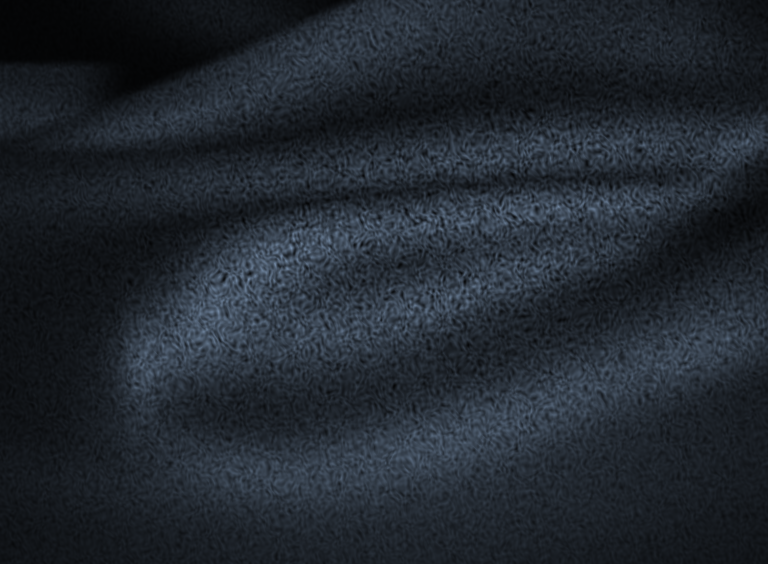
Reproduce this texture procedurally as a Shadertoy shader.

```glsl
// Dark blue leather draped in soft folds, with fine pebbled grain.

const vec3 LEATHER_TINT = vec3(0.70, 0.835, 1.0);

vec2 hashGradient(vec2 cell) {
    vec2 h = vec2(dot(cell, vec2(127.1, 311.7)), dot(cell, vec2(269.5, 183.3)));
    return fract(sin(h) * 43758.5) * 2.0 - 1.0;
}

float gradientNoise(vec2 p) {
    vec2 i = floor(p), f = fract(p);
    vec2 u = f * f * f * (f * (f * 6.0 - 15.0) + 10.0);
    vec2 e = vec2(1.0, 0.0);
    float a = dot(hashGradient(i), f);
    float b = dot(hashGradient(i + e.xy), f - e.xy);
    float c = dot(hashGradient(i + e.yx), f - e.yx);
    float d = dot(hashGradient(i + e.xx), f - e.xx);
    return mix(mix(a, b, u.x), mix(c, d, u.x), u.y);
}

vec2 rotate(vec2 p, float angle) {
    float c = cos(angle), s = sin(angle);
    return vec2(c * p.x + s * p.y, c * p.y - s * p.x);
}

// Soft elongated highlight, optionally bent into a parabola
float sheen(vec2 p, vec2 center, float angle, float bend, vec2 size) {
    vec2 q = rotate(p - center, angle);
    q.y -= bend * q.x * q.x;
    q /= size;
    return exp(-dot(q, q));
}

// Coverage of everything below an edge; depth is positive underneath
float cover(float depth, float softness) {
    return smoothstep(-softness, softness, depth);
}

float pocketLight(vec2 p) {
    return 0.02 + 0.07 * sheen(p, vec2(0.40, 0.98), -0.25, 0.0, vec2(0.20, 0.07));
}

float flapLight(vec2 p) {
    return 0.10 + 0.06 * sheen(p, vec2(0.06, 0.785), -0.15, 0.0, vec2(0.20, 0.05));
}

float upperFoldLight(vec2 p) {
    float light = 0.082;
    light += 0.12 * sheen(p, vec2(0.53, 0.885), 0.42, 0.0, vec2(0.35, 0.075));
    light += 0.07 * sheen(p, vec2(0.88, 0.95), 0.05, 0.0, vec2(0.36, 0.11));
    light += 0.09 * sheen(p, vec2(0.23, 0.768), 0.22, 0.0, vec2(0.18, 0.03));
    light += 0.08 * sheen(p, vec2(1.24, 0.85), -0.40, 0.0, vec2(0.16, 0.10));
    return light;
}

float middleFoldLight(vec2 p) {
    float light = 0.08;
    light += 0.18 * sheen(p, vec2(0.98, 0.730), 0.08, -0.06, vec2(0.46, 0.058));
    light += 0.07 * sheen(p, vec2(0.36, 0.675), 0.08, 0.0, vec2(0.36, 0.045));
    return light;
}

float lowerDrapeLight(vec2 p) {
    float light = 0.062 + 0.055 * sheen(p, vec2(0.88, 0.32), 0.1, 0.0, vec2(0.62, 0.42));
    // Crest running right from the dome
    light += 0.19 * sheen(p, vec2(0.78, 0.607), 0.13, -0.12, vec2(0.27, 0.050));
    light += 0.14 * sheen(p, vec2(1.10, 0.642), 0.08, 0.05, vec2(0.19, 0.034));
    // Rounded dome on the left
    light += 0.17 * sheen(p, vec2(0.35, 0.435), 0.90, 0.0, vec2(0.17, 0.075));
    light += 0.15 * sheen(p, vec2(0.51, 0.545), 0.50, 0.0, vec2(0.14, 0.065));
    light += 0.10 * sheen(p, vec2(0.25, 0.350), 1.60, 0.0, vec2(0.09, 0.035));
    light += 0.16 * sheen(p, vec2(0.54, 0.410), 0.15, 0.0, vec2(0.25, 0.085));
    // Inner ridge fading to the right
    light += 0.15 * sheen(p, vec2(0.85, 0.495), 0.32, 0.0, vec2(0.19, 0.050));
    light += 0.10 * sheen(p, vec2(1.09, 0.555), 0.25, 0.0, vec2(0.16, 0.040));
    // Broad front ridge with its two ends
    light += 0.15 * sheen(p, vec2(0.85, 0.240), 0.33, 0.28, vec2(0.60, 0.070));
    light += 0.12 * sheen(p, vec2(1.30, 0.390), 0.42, 0.0, vec2(0.18, 0.055));
    light += 0.07 * sheen(p, vec2(0.36, 0.195), -0.30, 0.0, vec2(0.16, 0.050));
    light += 0.06 * sheen(p, vec2(0.78, 0.110), 0.18, 0.0, vec2(0.60, 0.150));
    return light;
}

float drapeLight(vec2 p) {
    float x = p.x;
    float silhouette = 0.82 + (x - 0.2) * (0.38 + 0.1 * (x - 0.2));
    float upperCrease = 0.728 + 0.15 * smoothstep(0.25, 1.25, x);
    float curl = max(x - 1.18, 0.0);
    float middleCrease = 0.687 - 0.116 * (1.2 - x) * (1.2 - x) + 1.2 * curl * curl;

    float flap = cover(0.887 - p.y, 0.010) * smoothstep(0.24, 0.12, x);
    float light = mix(pocketLight(p), flapLight(p), flap);
    light = mix(light, upperFoldLight(p), cover(silhouette - p.y, 0.014));

    // Contact shadows darken each layer just above the next edge
    float upperGap = max(p.y - upperCrease, 0.0);
    light *= 1.0 - 0.35 * exp(-upperGap / 0.025) * smoothstep(1.2, 0.7, x);
    float upperSoftness = mix(0.012, 0.055, smoothstep(0.3, 1.1, x));
    light = mix(light, middleFoldLight(p), cover(upperCrease - p.y, upperSoftness));

    float middleGap = max(p.y - middleCrease, 0.0);
    float creaseReach = smoothstep(0.1, 0.5, x) * smoothstep(1.25, 0.95, x);
    light *= 1.0 - 0.42 * exp(-middleGap / 0.018) * creaseReach;
    float middleSoftness = mix(0.045, 0.012, smoothstep(0.1, 0.6, x));
    middleSoftness += 0.02 * smoothstep(1.0, 1.2, x);
    light = mix(light, lowerDrapeLight(p), cover(middleCrease - p.y, middleSoftness));

    // Curled rim and the deep shadow under it
    light *= 1.0 - 0.55 * sheen(p, vec2(1.29, 0.605), 0.42, 0.0, vec2(0.20, 0.045));
    light += 0.09 * sheen(p, vec2(1.30, 0.725), 0.65, 0.0, vec2(0.11, 0.032));
    return light * (1.0 - 0.4 * sheen(p, vec2(1.38, 1.02), 0.0, 0.0, vec2(0.12, 0.12)));
}

// Pebbles and slanted wrinkles, warped so that they meander
float leatherGrain(vec2 p) {
    vec2 warp = vec2(gradientNoise(p * 28.0), gradientNoise(p * 28.0 + 17.0));
    vec2 q = rotate(p + 0.010 * warp, 0.25);
    float wrinkles = 0.20 - abs(gradientNoise(q * vec2(85.0, 55.0)));
    float pebbles = gradientNoise(q * vec2(150.0, 125.0) + 5.0);
    return wrinkles + 0.95 * pebbles;
}

void mainImage(out vec4 fragColor, in vec2 fragCoord) {
    vec2 p = fragCoord / iResolution.y;
    float focus = 0.4 + 0.6 * sheen(p, vec2(0.85, 0.62), 0.25, 0.0, vec2(0.75, 0.38));
    float light = 1.1 * drapeLight(p) * (1.0 + 1.25 * focus * leatherGrain(p));
    fragColor = vec4(clamp(light * LEATHER_TINT, 0.0, 1.0), 1.0);
}
```
